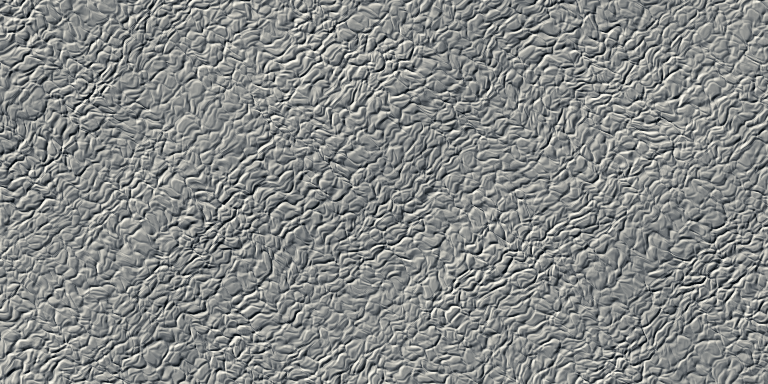
A Shadertoy shader for this texture:

```glsl
vec2 hash2(vec2 p) {
    p = vec2(dot(p, vec2(127.1, 311.7)), dot(p, vec2(269.5, 183.3)));
    return fract(sin(p) * 43758.55);
}

// Gap between the two nearest cell centres: zero along the cracks
float crackGap(vec2 p) {
    vec2 cell = floor(p), local = p - cell;
    float nearest = 9.0, second = 9.0;
    for (int y = -1; y <= 1; y++)
    for (int x = -1; x <= 1; x++) {
        vec2 offset = vec2(x, y);
        float d = length(offset + hash2(cell + offset) - local);
        second = min(second, max(nearest, d));
        nearest = min(nearest, d);
    }
    return second - nearest;
}

// Layered sines that bend the cell outlines
vec2 warp(vec2 p) {
    vec2 w = 0.016 * sin(p.yx * vec2(17.0, 14.0) + 2.0 * sin(p * 9.0) + vec2(0.4, 2.1));
    w += 0.006 * sin(p.yx * vec2(53.0, 61.0) + 2.0 * sin(p * 37.0));
    return w + 0.0025 * sin(p.yx * vec2(149.0, 131.0) + 2.0 * sin(p * 97.0));
}

// Slow drift from -1 to 1, for broad patches
float patches(vec2 p) {
    return 0.5 * sin(p.x * 5.1 + 2.0 * sin(p.y * 4.3 + 1.0))
         + 0.5 * sin(p.y * 8.3 - p.x * 6.7 + 1.5 * sin(p.x * 7.9));
}

// Wrinkled relief: large folds, pebbles and fine grain
float relief(vec2 p) {
    p += warp(p);
    p = mat2(0.85, -0.53, 0.53, 0.85) * p * vec2(1.0, 1.0);
    p.x *= 0.8;
    float folds = smoothstep(0.0, 0.22, crackGap(p * 10.0 + 3.7));
    float pebbles = smoothstep(-0.05, 0.38, crackGap(p * 25.0));
    float lumps = smoothstep(-0.1, 0.5, crackGap(p * 49.0 + 8.3));
    float grain = crackGap(p * 104.0 + 21.0);
    return 0.4 * folds + 0.8 * pebbles + 0.5 * lumps + 0.16 * grain;
}

void mainImage(out vec4 fragColor, in vec2 fragCoord) {
    vec2 p = fragCoord / iResolution.y;
    float patchTone = patches(p);

    // Low light from the upper left
    vec2 toLight = 0.0027 * vec2(-0.62, 0.78);
    float height = relief(p);
    float slope = relief(p - toLight) - relief(p + toLight);
    slope *= 1.0 + 0.25 * patches(p * 1.7 + 4.0);
    slope /= 1.0 + 0.3 * abs(slope);

    // Cracks sink into shade on the side away from the light
    float crack = 1.0 - smoothstep(0.3, 1.2, height);
    float shade = 0.535 + 0.56 * slope + 0.03 * patchTone;
    shade -= 0.16 * crack * smoothstep(0.25, -0.35, slope);
    shade = clamp(shade, 0.04, 0.96);

    // Cool shadows, neutral stone, cream rims
    vec3 coolTint = vec3(-0.022, 0.0, 0.018);
    vec3 creamTint = vec3(0.02, 0.008, -0.035);
    vec3 color = shade + mix(coolTint, creamTint, smoothstep(0.3, 0.9, shade));
    fragColor = vec4(clamp(color, 0.0, 1.0), 1.0);
}
```
